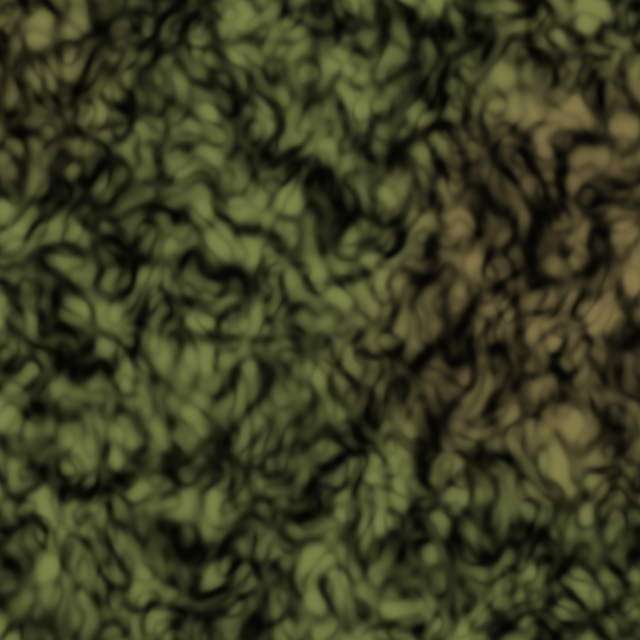
This texture is drawn by a Shadertoy shader. Its source:

```glsl
const vec3 SHADOW = vec3(0.020, 0.020, 0.010);
const vec3 MOSS   = vec3(0.482, 0.522, 0.284);
const vec3 EARTH  = vec3(0.530, 0.468, 0.286);

float hash(vec2 cell) {
    vec3 p = fract(vec3(cell.xyx) * vec3(0.1031, 0.1030, 0.0973));
    p += dot(p, p.yzx + 33.33);
    return fract((p.x + p.y) * p.z);
}

// Slope of a randomly directed ramp anchored at one lattice corner
float ramp(vec2 cell, vec2 offset) {
    float angle = 6.28319 * hash(cell);
    return dot(vec2(cos(angle), sin(angle)), offset);
}

float gradientNoise(vec2 p) {
    vec2 cell = floor(p);
    vec2 f = p - cell;
    vec2 blend = f * f * f * (f * (f * 6.0 - 15.0) + 10.0);
    vec2 right = vec2(1.0, 0.0);
    vec2 up = vec2(0.0, 1.0);
    float low = mix(ramp(cell, f), ramp(cell + right, f - right), blend.x);
    float high = mix(ramp(cell + up, f - up), ramp(cell + 1.0, f - 1.0), blend.x);
    return mix(low, high, blend.y);
}

// Rounded lumps parted by blurred dark creases along the zero lines
float lumps(vec2 p, float creaseWidth) {
    float n = gradientNoise(p) / creaseWidth;
    return 1.0 - exp(-0.5 * n * n);
}

vec2 rotate(vec2 p, float angle) {
    float c = cos(angle), s = sin(angle);
    return vec2(c * p.x - s * p.y, s * p.x + c * p.y);
}

// Four sizes of lumps, each turned to hide the lattice
float clumps(vec2 p) {
    vec4 weights = vec4(0.23, 0.26, 0.31, 0.20);
    vec4 frequencies = vec4(5.2, 11.0, 18.5, 29.0);
    float sum = 0.0;
    for (int i = 0; i < 4; i++) {
        float step = float(i);
        vec2 shift = vec2(17.3, 41.7) * (step + 1.0);
        vec2 q = rotate(p, 0.6 + 1.3 * step) * frequencies[i] + shift;
        sum += weights[i] * lumps(q, 0.11 + 0.025 * step);
    }
    return sum;
}

void mainImage(out vec4 fragColor, in vec2 fragCoord) {
    vec2 uv = fragCoord / iResolution.y;

    // Gentle bending and a slight vertical stretch
    vec2 bend = vec2(gradientNoise(uv * 7.0 + 3.1), gradientNoise(uv * 7.0 + 61.4));
    vec2 p = uv * vec2(1.08, 0.90) + 0.025 * bend;
    float light = smoothstep(-0.03, 1.02, clumps(p));

    // Brown patch on the right with an uneven border
    float border = length((uv - vec2(0.90, 0.59)) * vec2(1.0, 0.9));
    border += 0.16 * gradientNoise(uv * 4.0 + 9.0);
    float brown = 1.0 - smoothstep(0.12, 0.44, border);
    brown = max(brown, 0.5 * (1.0 - smoothstep(0.03, 0.28, length(uv - vec2(0.0, 0.90)))));

    fragColor = vec4(mix(SHADOW, mix(MOSS, EARTH, brown), light), 1.0);
}
```
